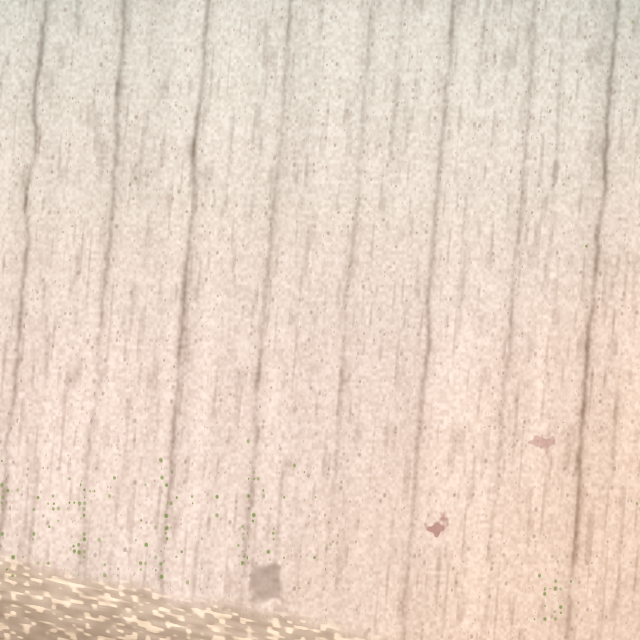
This texture is drawn by a three.js fragment shader. Its source:

```glsl
// Pale dry field seen from above: slanted furrows over a soft colour wash,
// with grain, scattered clods, green weeds and a rough brown track at the corner.
// Value noise makes the soil and streaks; jittered cells place the specks.
varying vec2 vUv;

float hash(vec2 p) {
  vec3 q = fract(p.xyx * vec3(0.1031, 0.1030, 0.0973));
  q += dot(q, q.yzx + 33.33);
  return fract((q.x + q.y) * q.z);
}

float noise(vec2 p) {
  vec2 i = floor(p), f = fract(p);
  f = f * f * (3.0 - 2.0 * f);
  return mix(mix(hash(i), hash(i + vec2(1.0, 0.0)), f.x),
             mix(hash(i + vec2(0.0, 1.0)), hash(i + vec2(1.0, 1.0)), f.x), f.y);
}

float fbm(vec2 p) {
  float sum = 0.0, amp = 0.5;
  for (int i = 0; i < 4; i++) {
    sum += amp * noise(p);
    p = p * 2.03 + 17.3;
    amp *= 0.5;
  }
  return sum / 0.9375;
}

// Soft blobs, one per cell at most; density is the chance that a cell is filled.
float specks(vec2 p, float density) {
  vec2 cell = floor(p);
  float pick = hash(cell + 5.7);
  vec2 centre = 0.35 + 0.3 * vec2(hash(cell + 21.1), hash(cell + 47.9));
  float radius = mix(0.18, 0.42, hash(cell + 83.3));
  float blob = 1.0 - smoothstep(radius * 0.4, radius * 1.3, length(fract(p) - centre));
  return blob * step(pick, density) * mix(0.4, 1.0, hash(cell + 61.5));
}

// Ragged stain with a soft rim
float stain(vec2 p, vec2 centre, vec2 size) {
  float d = length((p - centre) / size) + 1.6 * (noise(p * 110.0) - 0.5);
  return 1.0 - smoothstep(0.5, 1.0, d);
}

void main() {
  vec2 p = vUv;
  float across = p.x + 0.082 * (1.0 - p.y);
  vec2 lane = vec2(across, p.y);

  // Colour wash: grey above, pink below, orange to the lower right
  vec3 col = mix(vec3(0.955, 0.868, 0.812), vec3(0.905, 0.878, 0.825), smoothstep(0.35, 1.0, p.y));
  col = mix(col, vec3(0.965, 0.845, 0.755), 0.9 * smoothstep(1.1, 1.9, p.x + 1.0 - p.y));
  col -= vec3(0.10, 0.075, 0.07) * smoothstep(0.5, 0.85, length((p - vec2(0.5, 0.4)) * vec2(0.75, 1.0)))
       * smoothstep(0.5, 1.0, p.y);
  col += 0.05 * (fbm(p * 4.0) - 0.5);

  // Lengthwise streaks and fine grain
  col += 0.055 * (noise(lane * vec2(38.0, 2.5)) - 0.5);
  float streak = noise(lane * vec2(150.0, 22.0) + 9.0);
  col -= vec3(0.08, 0.085, 0.085) * smoothstep(0.6, 1.0, streak);
  float grain = 0.085 * (noise(p * 190.0) - 0.5) + 0.06 * (noise(p * vec2(270.0, 210.0) + 40.0) - 0.5);
  col += grain * vec3(0.9, 1.0, 1.08);

  // Furrows: wavering thin core, soft halo, strength varying along each one
  float q = (across - 0.07) / 0.128 + 0.5;
  float row = floor(q);
  float wobble = 0.009 * (noise(vec2(row * 7.3, p.y * 13.0)) - 0.5)
               + 0.004 * (noise(vec2(row * 3.1, p.y * 70.0)) - 0.5);
  float d = abs((fract(q) - 0.5) * 0.128 + wobble);
  float strength = mix(0.35, 1.0, hash(vec2(row, 4.0)))
                 * mix(0.45, 1.2, noise(vec2(row * 5.7 + 2.0, p.y * 22.0)));
  strength *= mix(0.65, 1.0, smoothstep(0.1, 0.35, p.y));
  float furrow = 0.85 * exp(-pow(d / 0.0042, 2.0)) + 0.28 * exp(-pow(d / 0.014, 2.0));
  col -= vec3(0.23, 0.235, 0.235) * furrow * strength;

  // Faint minor furrow between the rows
  float minor = abs(fract(q + 0.06 * noise(vec2(row, p.y * 8.0))) - 0.92) * 0.128;
  col -= 0.10 * exp(-pow(minor / 0.004, 2.0)) * smoothstep(0.45, 0.8, noise(vec2(row * 9.1, p.y * 9.0)));

  // Dark clods, denser near furrows and along one crossing trail
  float trail = exp(-pow((p.y - 0.325 - 0.02 * noise(p * 6.0)) / 0.005, 2.0)) * smoothstep(0.5, 0.65, p.x);
  float clods = specks(lane * vec2(130.0, 95.0), 0.045 + 0.25 * trail + 0.12 * exp(-d / 0.01));
  col = mix(col, vec3(0.66, 0.57, 0.52), 0.55 * clods);
  col = mix(col, vec3(0.70, 0.60, 0.55), 0.4 * specks(lane * vec2(210.0, 140.0) + 31.0, 0.07));

  // Brown track with bright crumbs laid along its edge
  float edge = 0.128 - 0.205 * p.x + 0.025 * (fbm(p * 14.0) - 0.5) - p.y;
  vec2 along = vec2(p.x, p.y + 0.205 * p.x);
  vec3 track = mix(vec3(0.80, 0.70, 0.61), vec3(0.66, 0.56, 0.47), smoothstep(0.03, 0.13, edge));
  track += 0.16 * (noise(along * vec2(45.0, 130.0)) - 0.5);
  track += vec3(0.24, 0.23, 0.20) * smoothstep(0.5, 0.85, noise(along * vec2(95.0, 190.0) + 13.0));
  col = mix(col, track, 0.9 * smoothstep(-0.015, 0.022, edge));

  // Weeds gathered on the lower furrows
  float zone = smoothstep(0.07, 0.13, p.y) * (1.0 - smoothstep(0.2, 0.32, p.y))
             * (1.0 - smoothstep(0.42, 0.54, p.x));
  zone *= 0.04 + 0.5 * exp(-d / 0.007) + 0.12 * smoothstep(0.55, 0.8, noise(p * 13.0));
  zone += 0.22 * exp(-dot(p - vec2(0.86, 0.06), p - vec2(0.86, 0.06)) / 0.0015);
  col = mix(col, vec3(0.50, 0.59, 0.32), 0.85 * specks(p * vec2(125.0, 105.0) + 3.0, zone));

  // Square grey patch and two reddish stains
  vec2 box = abs(p - vec2(0.417, 0.09)) - vec2(0.023, 0.026) + 0.012 * (noise(p * 70.0) - 0.5);
  float patchMask = 1.0 - smoothstep(-0.006, 0.006, max(box.x, box.y));
  col = mix(col, vec3(0.70, 0.61, 0.55) + 0.12 * (noise(p * vec2(60.0, 150.0)) - 0.5), 0.75 * patchMask);
  float red = stain(p, vec2(0.687, 0.177), vec2(0.018, 0.014))
            + 0.6 * stain(p, vec2(0.849, 0.307), vec2(0.017, 0.011));
  col = mix(col, vec3(0.70, 0.50, 0.47), 0.7 * min(red, 1.0));

  gl_FragColor = vec4(clamp(col, 0.0, 1.0), 1.0);
}
```
